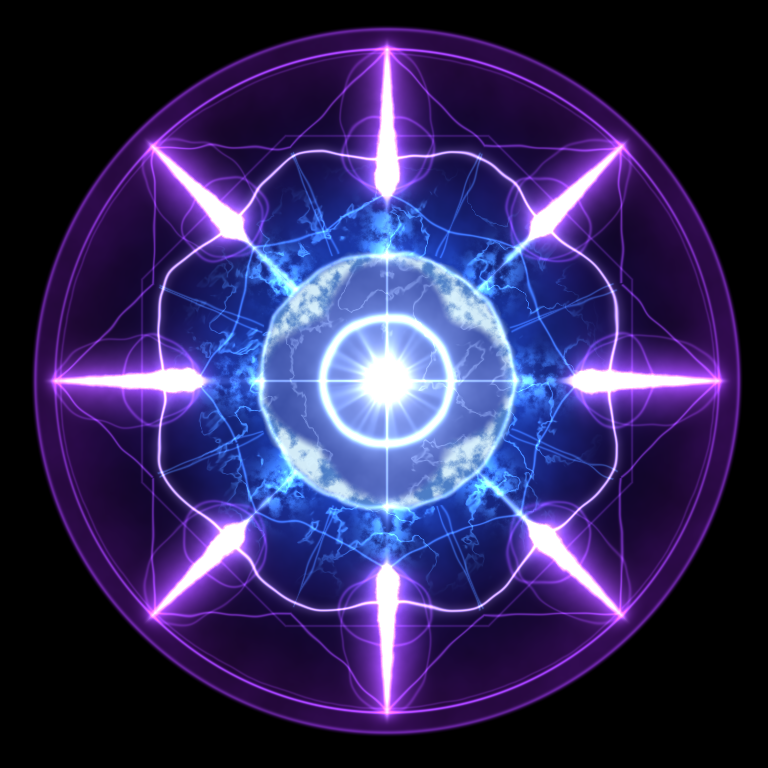
A Shadertoy shader for this background:

```glsl
float hash(vec2 p) {
    p = fract(p * vec2(0.1031, 0.1137));
    p += dot(p, p.yx + 33.33);
    return fract((p.x + p.y) * p.x * 7.31);
}

float noise(vec2 p) {
    vec2 i = floor(p), f = fract(p);
    f = f * f * (3.0 - 2.0 * f);
    return mix(mix(hash(i), hash(i + vec2(1, 0)), f.x),
               mix(hash(i + vec2(0, 1)), hash(i + vec2(1, 1)), f.x), f.y);
}

float fbm(vec2 p) {
    float sum = 0.0, amp = 0.5;
    for (int i = 0; i < 5; i++) {
        sum += amp * noise(p + 40.0);
        p = mat2(1.6, 1.2, -1.2, 1.6) * p + 7.3;
        amp *= 0.5;
    }
    return sum;
}

float segment(vec2 p, vec2 a, vec2 b) {
    vec2 d = b - a;
    return length(p - a - d * clamp(dot(p - a, d) / dot(d, d), 0.0, 1.0));
}

// Soft bright line of the given half width
float line(float d, float width) {
    d /= width;
    return exp(-d * d);
}

float ellipse(vec2 p, vec2 radii) {
    return (length(p / radii) - 1.0) * min(radii.x, radii.y);
}

void mainImage(out vec4 fragColor, in vec2 fragCoord) {
    float side = min(iResolution.x, iResolution.y);
    vec2 p = (fragCoord - 0.5 * iResolution.xy) / side - 0.004;
    float px = 1.0 / side;
    float r = length(p), angle = atan(p.y, p.x);
    vec2 dir = p / max(r, 0.0001);

    // Fold into eight sectors, each with its spike along +x
    float sector = floor(angle / 0.785398 + 0.5);
    float diagonal = mod(abs(sector), 2.0);
    float a = angle - sector * 0.785398;
    vec2 q = r * vec2(cos(a), abs(sin(a)));
    float cloud = fbm(p * 14.0);
    float fine = fbm(p * 75.0);
    float veins = line(fbm(p * 18.0 + cloud) - 0.47, 0.018);
    vec2 wobble = (vec2(noise(p * 35.0), noise(p * 35.0 + 90.0)) - 0.5) * 0.008;
    vec2 w = q + wobble;

    // Violet disc with a blue heart
    vec3 violet = vec3(0.50, 0.22, 0.75), ice = vec3(0.72, 0.88, 1.0);
    vec3 col = mix(vec3(0.075, 0.02, 0.17), vec3(0.17, 0.04, 0.28), smoothstep(0.34, 0.46, r));
    col *= 0.7 + 0.6 * cloud;
    col += vec3(0.04, 0.24, 0.50) * exp(-pow(r / 0.235, 4.0)) * (0.45 + cloud);
    col += vec3(0.0, 0.03, 0.14) * exp(-pow(r / 0.31, 6.0));

    // Rims
    col += violet * 0.45 * line(r - 0.458, 0.0025);
    col += violet * (0.5 + 0.6 * dir.y * dir.y) * line(r - 0.432, 0.0018);
    col += violet * 0.25 * line(r - 0.423 - 0.006 * cloud, 0.0015);

    // Star chords, web arc and loops around each spike
    float chord = segment(w, vec2(0.43, 0.0), vec2(0.304, 0.126));
    col += violet * 0.6 * line(chord, 0.0016);
    col += violet * 0.3 * line(q.x - 0.319, 0.0015);
    float arc = length(w) - 0.288 - 0.027 * smoothstep(0.0, 0.38, abs(a));
    col += vec3(0.72, 0.60, 0.88) * (line(arc, 0.0018) + 0.18 * line(arc, 0.008));
    float loopOuter = ellipse(w - vec2(0.337, 0.0), vec2(0.095, 0.058));
    float loopInner = ellipse(w - vec2(0.298, 0.0), vec2(0.048, 0.060));
    col += violet * (0.3 * line(loopOuter, 0.0016) + 0.4 * line(loopInner, 0.0018));
    col += violet * 0.20 * smoothstep(0.015, -0.035, loopOuter) * (0.5 + cloud);
    float strand = segment(w, vec2(0.165, 0.065), vec2(0.296, 0.120));
    float cross1 = segment(w, vec2(0.245, 0.0), vec2(0.195, 0.081));
    col += vec3(0.25, 0.50, 0.80) * (0.4 * line(strand, 0.0014) + 0.6 * line(cross1, 0.0015));

    // Icy filaments between the ring and the spikes
    float halo = smoothstep(0.15, 0.18, r) * smoothstep(0.30, 0.18, r);
    col += vec3(0.28, 0.58, 0.80) * veins * halo * 0.65;
    float plume = line(q.y, 0.032) * smoothstep(0.27, 0.19, r) * smoothstep(0.14, 0.17, r);
    col += vec3(0.25, 0.52, 0.72) * plume * smoothstep(0.3, 0.7, fine) * 1.1;

    // Eight spikes, swelling inward from a needle tip
    float inner = mix(0.243, 0.268, diagonal);
    float body = clamp((0.437 - q.x) / (0.437 - inner), 0.0, 1.0);
    float taper = smoothstep(inner - 0.012, inner + 0.018, q.x);
    float halfWidth = 0.0145 * pow(body, 1.1) * taper;
    float edge = q.y - halfWidth + (fine - 0.5) * 0.009 * body;
    float along = smoothstep(inner - 0.03, inner + 0.02, q.x) * smoothstep(0.45, 0.41, q.x);
    col += vec3(0.62, 0.32, 0.88) * along * exp(-max(edge, 0.0) / 0.016) * 0.85;
    col += vec3(0.9, 0.82, 1.0) * along * smoothstep(0.005, -0.002, edge);
    col += vec3(0.75, 0.65, 1.0) * 0.7 * exp(-length(q - vec2(inner + 0.02, 0.0)) / 0.014);
    col += violet * exp(-length(q - vec2(0.43, 0.0)) / 0.008);
    float root = segment(w, vec2(0.165, 0.0), vec2(0.27, 0.0));
    col += vec3(0.55, 0.75, 1.0) * line(root, 0.004) * mix(0.15, 0.85, diagonal);

    // Pale chamber and its crystalline ring with a four-pointed opening
    float chamber = smoothstep(0.172, 0.160, r + (fine - 0.5) * 0.014);
    vec3 chamberColor = vec3(0.24, 0.32, 0.66) + 0.22 * (cloud - 0.4);
    chamberColor += vec3(0.25, 0.27, 0.24) * (veins * 0.6 + exp(-r / 0.055));
    col = mix(col, chamberColor, chamber);
    float opening = mix(0.121, 0.158, pow(abs(cos(2.0 * angle)), 1.4));
    float crystal = smoothstep(-0.008, 0.010, r - opening + (cloud - 0.5) * 0.025) * chamber;
    col = mix(col, mix(vec3(0.30, 0.50, 0.78), vec3(0.88, 0.98, 1.0),
                       smoothstep(0.25, 0.65, fine)), crystal * 0.9);
    col += ice * 0.4 * line(r - 0.166 + wobble.x, 0.003);
    float cardinal = min(abs(p.x), abs(p.y));
    col += ice * 0.4 * line(cardinal, 0.0015) * smoothstep(0.19, 0.15, r);
    col += ice * 0.6 * (1.0 - diagonal) * exp(-length(q - vec2(0.168, 0.0)) / 0.009);

    // Inner ring, rays and blazing core
    float ring = abs(r - 0.083 + wobble.x * 0.4);
    col += ice * (0.85 * line(ring, 0.0055) + 0.2 * exp(-ring / 0.012));
    float rays = pow(noise(dir * 7.0 + 20.0), 3.0) + 0.5 * pow(abs(cos(angle * 6.0)), 24.0);
    col += ice * rays * 0.75 * exp(-r / 0.05) * smoothstep(0.10, 0.07, r);
    col += vec3(0.95, 0.97, 1.0) * (1.3 * exp(-pow(r / 0.027, 2.0)) + 0.35 * exp(-r / 0.03));

    float disc = smoothstep(0.463 + px, 0.459 - px, r);
    fragColor = vec4(clamp(col * disc, 0.0, 1.0), 1.0);
}
```
